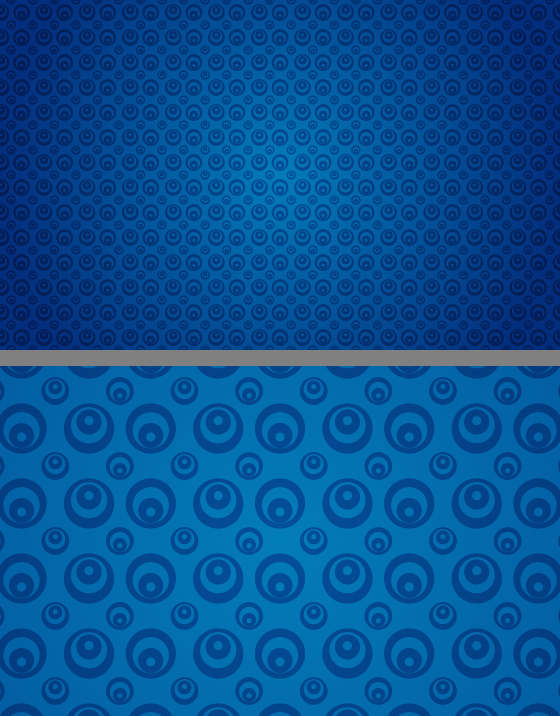
Top: the whole. Bottom: its middle third, enlarged.
A WebGL 1 fragment shader for this pattern:

```glsl
precision highp float;
// Rows of large and small eccentric rings on a blue radial glow.
uniform vec2 u_resolution;

// Antialiased filled circle; lengths are in row heights.
float disc(vec2 p, float radius) {
  float pixel = 14.0 / u_resolution.y;
  return 1.0 - smoothstep(-0.6 * pixel, 0.6 * pixel, length(p) - radius);
}

// Offset from a centre to the closest of its repeats.
vec2 wrapOffset(vec2 p, vec2 center, vec2 cell) {
  vec2 d = p - center;
  return d - cell * floor(d / cell + 0.5);
}

// Outer ring around a dark disc with a light dot, shifted up or down.
float ringMotif(vec2 p, float radius, float gapShift, float irisShift) {
  p /= radius;
  float outer = disc(p * radius, radius);
  float gap = disc((p - vec2(0.0, gapShift)) * radius, 0.72 * radius);
  float iris = disc((p - vec2(0.0, irisShift)) * radius, 0.50 * radius);
  float dot = disc((p - vec2(0.0, irisShift * 1.2)) * radius, 0.18 * radius);
  return outer * (1.0 - gap) + gap * iris * (1.0 - dot);
}

void main() {
  vec2 uv = gl_FragCoord.xy / u_resolution;
  float aspect = u_resolution.x / u_resolution.y;

  // Thirteen columns and fourteen rows, measured in row heights.
  vec2 p = uv * vec2(aspect, 1.0) * 14.0;
  vec2 cell = vec2(14.0 * aspect / 13.0, 1.0);

  // Each cell holds two large motifs and two small ones between the rows.
  float ink = 0.0;
  for (int i = 0; i < 2; i++) {
    float side = float(i);
    float gapShift = mix(0.13, -0.07, side);
    float irisShift = mix(0.26, -0.28, side);
    vec2 large = vec2(mix(0.022, 0.5, side), 0.5) * cell;
    vec2 small = vec2(mix(0.761, 0.261, side), 0.0) * cell;
    ink += ringMotif(wrapOffset(p, large, cell), 0.335, gapShift, irisShift);
    ink += ringMotif(wrapOffset(p, small, cell), 0.185, gapShift, irisShift);
  }

  // Centred glow that levels off before the side edges.
  float fade = min(length((uv - 0.5) * vec2(aspect, 1.0)) / 0.8, 1.0);
  vec3 ground = mix(vec3(0.01, 0.49, 0.73), vec3(0.01, 0.18, 0.49), fade);
  vec3 motif = mix(vec3(0.01, 0.31, 0.60), vec3(0.01, 0.11, 0.33), fade);
  gl_FragColor = vec4(mix(ground, motif, clamp(ink, 0.0, 1.0)), 1.0);
}
```
